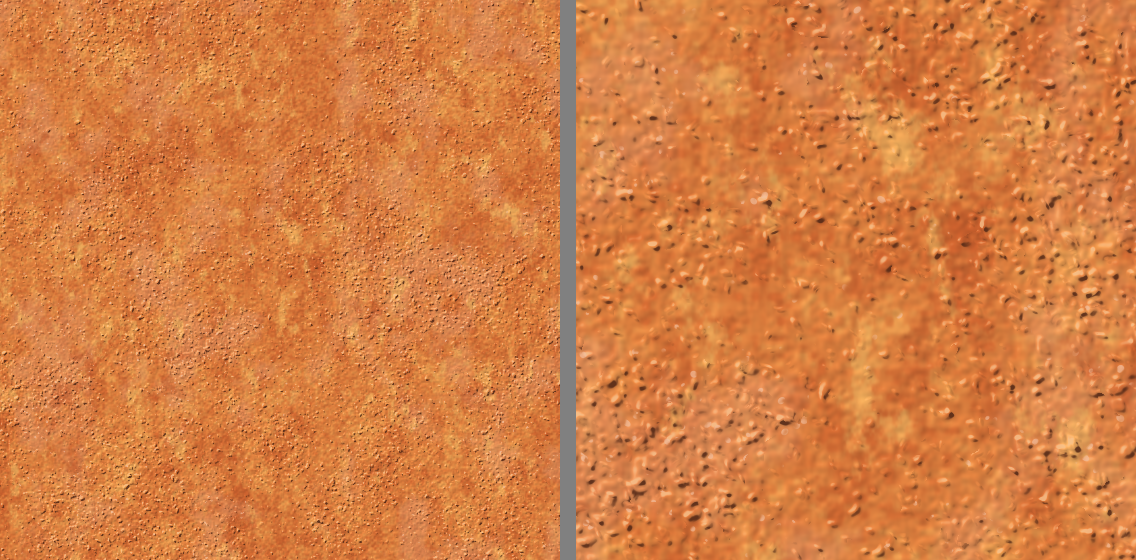
Left, the full canvas; right, a detail of the centre.
Give the GLSL for this texture, as a Shadertoy shader.

```glsl
// Rough rust-orange earth plaster: mottled ochre, red and pink stains,
// stretched slightly downwards, under a crust of fine grit and small pebbles.
// The grit is a height field lit from the upper left by a height difference.

float hash(vec2 p) {
    return fract(sin(dot(p, vec2(127.1, 311.7))) * 43758.5453);
}

float noise(vec2 p) {
    vec2 i = floor(p), f = fract(p);
    f = f * f * (3.0 - 2.0 * f);
    return mix(mix(hash(i), hash(i + vec2(1, 0)), f.x),
               mix(hash(i + vec2(0, 1)), hash(i + vec2(1, 1)), f.x), f.y);
}

float fbm(vec2 p) {
    float sum = 0.0, amp = 0.5;
    for (int i = 0; i < 5; i++) {
        sum += amp * noise(p);
        p = p * 2.03 + 17.3;
        amp *= 0.6;
    }
    return sum / 1.153;
}

// Scattered domes, one per occupied cell; share is the chance of a pebble
float pebbles(vec2 p, float share) {
    vec2 cell = floor(p);
    float top = 0.0;
    for (int y = -1; y <= 1; y++)
    for (int x = -1; x <= 1; x++) {
        vec2 id = cell + vec2(x, y);
        vec2 d = p - id - vec2(hash(id + 3.7), hash(id + 9.2));
        d.x += d.y * (hash(id + 5.1) - 0.5);
        float radius = mix(0.25, 0.65, hash(id + 1.9));
        float dome = radius * smoothstep(1.0, 0.25, length(d) / radius);
        top = max(top, dome * step(hash(id), share));
    }
    return top;
}

float height(vec2 uv, float rough) {
    // Warping breaks the round outlines of the pebbles
    vec2 warped = uv + 0.004 * (vec2(noise(uv * 210.0), noise(uv * 210.0 + 44.0)) - 0.5);
    float grit = 0.75 * noise(uv * 290.0) + 0.75 * noise(uv * 170.0 + 31.0)
               + 0.55 * noise(uv * 85.0 + 7.0);
    return grit * (0.65 + 0.5 * rough)
         + 1.4 * pebbles(warped * 115.0, 0.03 + 0.24 * rough)
         + 1.2 * pebbles(warped * 190.0 + 20.0, 0.12 + 0.30 * rough);
}

void mainImage(out vec4 fragColor, in vec2 fragCoord) {
    vec2 uv = fragCoord / iResolution.y;

    // Stains: broad tone, vertical streaks and fine speckle
    float streak = fbm(uv * vec2(36.0, 21.0) + 4.0);
    float speckle = noise(uv * 200.0 + 60.0);
    float tone = 0.20 * fbm(uv * 7.0) + 0.52 * streak + 0.28 * speckle;
    vec3 color = mix(vec3(0.79, 0.40, 0.19), vec3(0.85, 0.49, 0.24),
                     smoothstep(0.30, 0.52, tone));
    color = mix(color, vec3(0.89, 0.59, 0.30), smoothstep(0.50, 0.72, tone));

    // Pink dusty areas, pale yellow blotches and deep red blotches
    float dust = fbm(uv * vec2(16.0, 12.0) + 50.0);
    color = mix(color, vec3(0.86, 0.56, 0.38), 0.55 * smoothstep(0.48, 0.72, dust));
    float ochre = fbm(uv * vec2(38.0, 24.0) + 90.0);
    color = mix(color, vec3(0.92, 0.69, 0.37), 0.65 * smoothstep(0.60, 0.78, ochre));
    float red = fbm(uv * vec2(30.0, 24.0) + 130.0);
    color = mix(color, vec3(0.73, 0.32, 0.15), 0.5 * smoothstep(0.57, 0.76, red));

    // Relief from the slope towards the light
    float rough = smoothstep(0.34, 0.64, fbm(uv * 10.0 + 70.0));
    float relief = height(uv, rough) - height(uv + vec2(-0.0021, 0.0023), rough);
    color *= 1.0 + 0.21 * clamp(relief, -1.0, 0.6);
    color = mix(color, vec3(0.33, 0.16, 0.09), 0.85 * smoothstep(0.42, 1.15, -relief));
    color = mix(color, vec3(0.96, 0.77, 0.57), 0.75 * smoothstep(0.36, 1.05, relief));

    // Sparse pale pink chips, mostly where the dust lies
    float chip = pebbles(uv * 190.0 + 11.0, 0.01 + 0.10 * smoothstep(0.48, 0.70, dust));
    color = mix(color, vec3(0.94, 0.75, 0.63), 0.65 * smoothstep(0.1, 0.4, chip)
                * smoothstep(-0.2, 0.3, relief));

    fragColor = vec4(color, 1.0);
}
```
